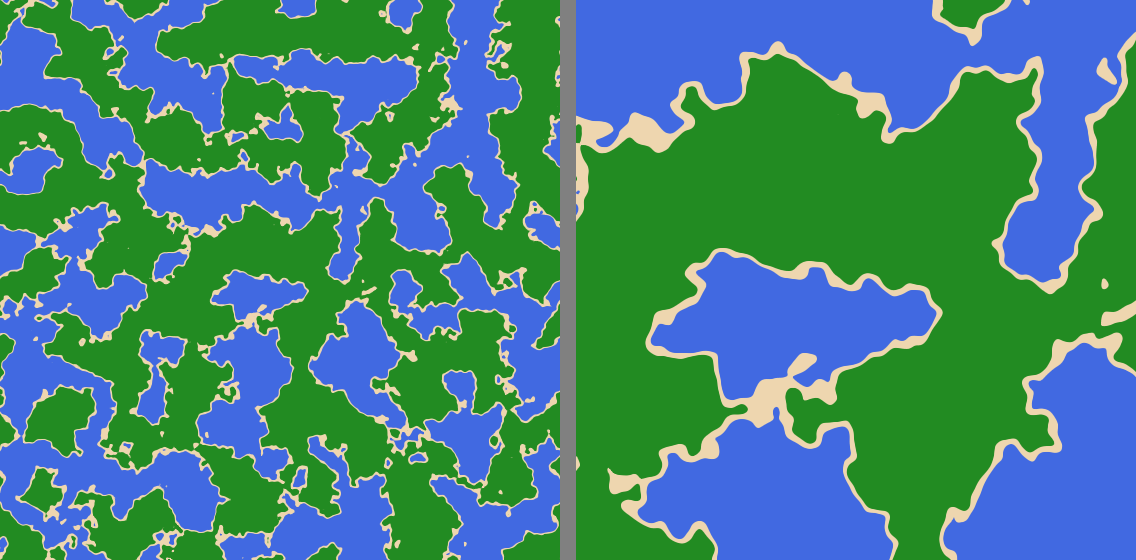
Left: the whole. Right: its middle third, enlarged.
This texture is drawn by a Shadertoy shader. Its source:

```glsl
// Map of green land and blue water divided by thin sandy shores.
// Octaves of gradient noise on nested lattices form a height field,
// and two height levels split it into water, sand and land.

const vec3 WATER = vec3(0.255, 0.412, 0.882);
const vec3 SAND  = vec3(0.933, 0.839, 0.686);
const vec3 LAND  = vec3(0.133, 0.545, 0.133);

const float CELLS_ACROSS = 10.0;
const int   OCTAVES      = 4;
const float WATER_LEVEL  = -0.074;
const float LAND_LEVEL   = -0.006;

// Integer hash of a lattice point and a seed
uint hash(ivec2 cell, int seed) {
    uint h = uint(cell.x) * 374761393u + uint(cell.y) * 668265263u
           + uint(seed) * 2246822519u;
    h = (h ^ (h >> 15)) * 2246822519u;
    h = (h ^ (h >> 13)) * 3266489917u;
    return h ^ (h >> 16);
}

// Unit gradient in one of eight compass directions
vec2 latticeGradient(ivec2 cell, int seed) {
    float angle = float(hash(cell, seed) & 7u) * 0.785398;
    return vec2(cos(angle), sin(angle));
}

float cornerRamp(ivec2 cell, ivec2 corner, vec2 local, int seed) {
    return dot(latticeGradient(cell + corner, seed), local - vec2(corner));
}

// Gradient noise with quintic fade
float gradientNoise(vec2 p, int seed) {
    ivec2 cell = ivec2(floor(p));
    vec2 local = fract(p);
    vec2 fade = local * local * local * (local * (local * 6.0 - 15.0) + 10.0);
    float low = mix(cornerRamp(cell, ivec2(0, 0), local, seed),
                    cornerRamp(cell, ivec2(1, 0), local, seed), fade.x);
    float high = mix(cornerRamp(cell, ivec2(0, 1), local, seed),
                     cornerRamp(cell, ivec2(1, 1), local, seed), fade.x);
    return mix(low, high, fade.y);
}

// Each octave doubles the frequency and halves the amplitude
float terrainHeight(vec2 p, int octaves) {
    float height = 0.0;
    float amplitude = 1.0;
    for (int i = 0; i < octaves; i++) {
        height += amplitude * gradientNoise(p, i + 1);
        p *= 2.0;
        amplitude *= 0.5;
    }
    return height;
}

// Antialiased step across a height level
float aboveLevel(float height, float level, float blur) {
    return smoothstep(-0.5 * blur, 0.5 * blur, height - level);
}

void mainImage(out vec4 fragColor, in vec2 fragCoord) {
    vec2 uv = fragCoord / iResolution.y;
    float height = terrainHeight(uv * CELLS_ACROSS, OCTAVES);
    float blur = max(fwidth(height), 1e-4);

    vec3 color = mix(WATER, SAND, aboveLevel(height, WATER_LEVEL, blur));
    color = mix(color, LAND, aboveLevel(height, LAND_LEVEL, blur));
    fragColor = vec4(color, 1.0);
}
```
